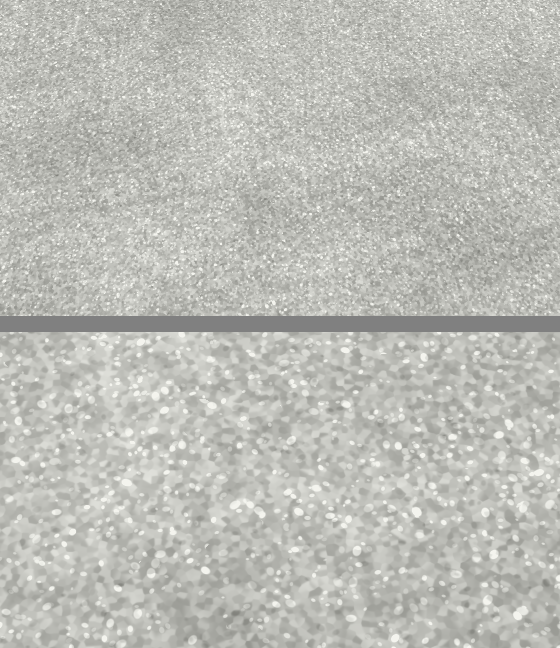
Top, the full canvas; bottom, a detail of the centre.
Write a WebGL 1 fragment shader that draws this texture.

```glsl
precision highp float;
// Pale weathered concrete seen at a slant, with glinting chips, soft stains and faint scratches.
uniform vec2 u_resolution;

const float SLANT = 0.28;
const float BASE_TONE = 0.729;
const vec3 STONE_TINT = vec3(0.0, 0.003, -0.020);

vec2 hash2(vec2 cell) {
  vec2 s = vec2(dot(cell, vec2(127.1, 311.7)), dot(cell, vec2(269.5, 183.3)));
  return fract(sin(s) * 43758.545);
}

mat2 turn(float angle) {
  float c = cos(angle);
  float s = sin(angle);
  return mat2(c, s, -s, c);
}

// Warped, layered sines: irregular stains, roughly -1 to 1.
float stains(vec2 p) {
  float sum = 0.0;
  float gain = 1.0;
  for (int i = 0; i < 6; i++) {
    p = turn(1.1) * p * 1.75 + 0.7 * sin(p.yx * 1.3 + 2.1);
    sum += gain * sin(p.x) * sin(p.y + 0.8);
    gain *= 0.64;
  }
  return sum;
}

// Soft cellular noise: a random tone per grain, centred on zero.
float grains(vec2 p) {
  vec2 cell = floor(p);
  float tone = 0.0;
  float total = 0.0;
  for (int y = -1; y <= 1; y++) {
    for (int x = -1; x <= 1; x++) {
      vec2 id = cell + vec2(float(x), float(y));
      vec2 d = id + hash2(id) - p;
      float weight = exp(-7.0 * dot(d, d));
      tone += weight * (hash2(id + 37.0).x - 0.5);
      total += weight;
    }
  }
  return tone / total;
}

// Scattered oval chips of varied size and strength, 0 to 1.
float chips(vec2 p, float density, float blur) {
  vec2 cell = floor(p);
  float cover = 0.0;
  for (int y = -1; y <= 1; y++) {
    for (int x = -1; x <= 1; x++) {
      vec2 id = cell + vec2(float(x), float(y));
      vec2 kind = hash2(id + 11.0);
      vec2 form = hash2(id + 53.0);
      vec2 d = turn(form.x * 6.283) * (id + hash2(id) - p);
      float size = mix(0.18, 0.46, form.y);
      float edge = length(d * vec2(1.0, 1.35)) - size;
      float shape = 1.0 - smoothstep(-blur, blur, edge);
      cover = max(cover, shape * step(kind.x, density) * mix(0.35, 1.0, kind.y));
    }
  }
  return cover;
}

// Soft line from a to b.
float scratch(vec2 p, vec2 a, vec2 b, float width) {
  vec2 ab = b - a;
  float t = clamp(dot(p - a, ab) / dot(ab, ab), 0.0, 1.0);
  float d = length(p - a - ab * t) / width;
  return exp(-d * d);
}

// Broad soft oval.
float patchAt(vec2 p, vec2 centre, vec2 size) {
  vec2 d = (p - centre) / size;
  return exp(-dot(d, d));
}

void main() {
  vec2 p = gl_FragCoord.xy / u_resolution.y;
  float depth = 1.0 / (1.0 - SLANT * p.y);
  vec2 ground = vec2(p.x - 0.9, p.y) * depth;
  float pixel = depth / u_resolution.y;

  // Stains and broad light and dark areas
  float stain = stains(ground * 3.2 + 4.0);
  float broad = patchAt(p, vec2(1.00, 0.80), vec2(0.28, 0.20))
              + 0.7 * patchAt(p, vec2(0.72, 0.50), vec2(0.30, 0.25))
              - patchAt(p, vec2(0.25, 0.78), vec2(0.26, 0.24))
              - 0.8 * patchAt(p, vec2(1.32, 0.40), vec2(0.26, 0.18))
              - 0.6 * patchAt(p, vec2(1.50, 0.77), vec2(0.18, 0.12));
  float tone = BASE_TONE + 0.030 * stain + 0.030 * broad;

  // Fine grit
  tone += 0.20 * grains(ground * 125.0) + 0.05 * grains(ground * 42.0 + 9.0);

  // Worn scratches
  float worn = smoothstep(-0.7, 0.6, stains(ground * 9.0));
  float lines = scratch(p, vec2(0.49, 1.0), vec2(0.24, 0.38), 0.010)
              + 0.8 * scratch(p, vec2(0.28, 1.0), vec2(0.17, 0.76), 0.008);
  tone += 0.065 * lines * worn;

  // Dark pits, then bright chips in two sizes
  float density = clamp(0.18 + 0.05 * stain, 0.06, 0.32);
  tone -= 0.10 * chips(ground * 80.0 + 21.0, 0.12, 0.12 + 40.0 * pixel);
  float coarse = chips(ground * 64.0, density, 0.06 + 32.0 * pixel);
  float fine = chips(ground * 105.0 + 5.0, density, 0.06 + 52.0 * pixel);
  tone += 0.24 * max(coarse, 0.85 * fine);

  gl_FragColor = vec4(clamp(vec3(min(tone, 0.955)) + STONE_TINT, 0.0, 1.0), 1.0);
}
```
